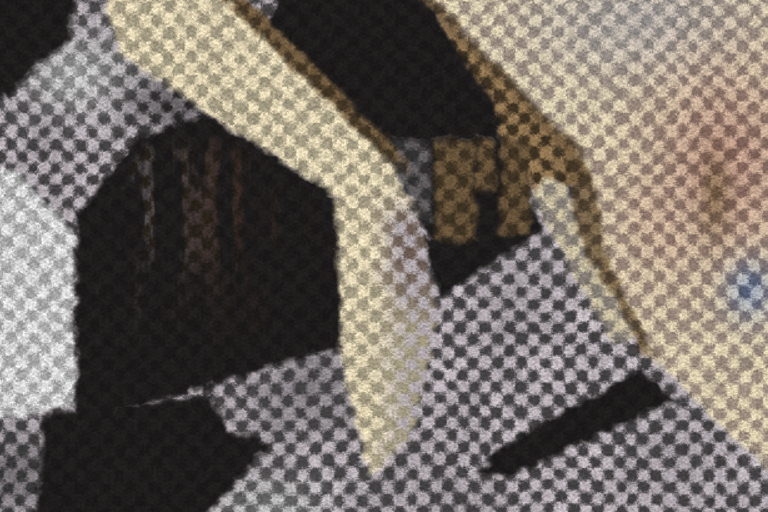
This texture is drawn by a Shadertoy shader. Its source:

```glsl
// A close view of a knotted tapestry: pale arched bands over black cloth openings.
// Soft polygons and strokes lay down lit and shaded yarn colours; a staggered
// knot lattice and fine fibre noise then blend the two.
#define KNOT_PITCH 0.245
#define KNOT_GAIN 0.62
#define FIBRE_GAIN 0.36
#define EDGE_SOFT 0.045
#define EDGE_FRAY 0.1
#define CLOTH vec3(.125, .115, .115)
#define CREAM vec3(.89, .84, .71)
#define LILAC vec3(.68, .65, .67)
#define BROWN vec3(.37, .3, .21)

vec3 lit, shade;

float hash(vec2 p) { return fract(sin(dot(p, vec2(127.1, 311.7))) * 43758.545); }

float noise(vec2 p) {
    vec2 i = floor(p), f = fract(p);
    f = f * f * (3. - 2. * f);
    return mix(mix(hash(i), hash(i + vec2(1, 0)), f.x),
               mix(hash(i + vec2(0, 1)), hash(i + 1.), f.x), f.y);
}

float fbm(vec2 p) {
    return .55 * noise(p) + .3 * noise(p * 2.1 + 7.) + .15 * noise(p * 4.3 + 19.);
}

// Distance to a segment from ends.xy to ends.zw
float stroke(vec2 p, vec4 ends) {
    vec2 e = ends.zw - ends.xy, w = p - ends.xy;
    return length(w - e * clamp(dot(w, e) / dot(e, e), 0., 1.));
}

vec2 corner(mat3x4 m, int i) { return i % 2 == 0 ? m[i / 2].xy : m[i / 2].zw; }

// Signed distance to a six-sided polygon, two corners per column
float shape(vec2 p, mat3x4 m) {
    float d = 1e3, s = 1.;
    for (int i = 0; i < 6; i++) {
        vec2 a = corner(m, i), b = corner(m, (i + 5) % 6), e = b - a, w = p - a;
        d = min(d, stroke(p, vec4(a, b)));
        bvec3 c = bvec3(p.y >= a.y, p.y < b.y, e.x * w.y > e.y * w.x);
        if (all(c) || all(not(c))) s = -s;
    }
    return s * d;
}

float cover(float d) { return smoothstep(EDGE_SOFT, -EDGE_SOFT, d); }
float glow(vec2 p, vec4 g) { p = (p - g.xy) / g.zw; return exp(-dot(p, p)); }
float panel(vec2 p, vec4 g) { p = abs(p - g.xy) - g.zw; return cover(max(p.x, p.y)); }

void lay(vec3 newLit, vec3 newShade, float m) {
    lit = mix(lit, newLit, m);
    shade = mix(shade, newShade, m);
}

void mainImage(out vec4 fragColor, in vec2 fragCoord) {
    // Canvas units: 5.12 high, y running down
    vec2 q = fragCoord / iResolution.y * 5.12;
    q.y = 5.12 - q.y;
    vec2 p = q + EDGE_FRAY * (vec2(fbm(q * 9.), fbm(q * 9. + 40.)) - .5);
    float patches = fbm(q * 2.2 + 3.);

    // Grey ground
    lit = LILAC * (.88 + .3 * patches - .2 * glow(q, vec4(3, 3.9, .7, .5)));
    shade = LILAC * .39;
    lay(vec3(.73), vec3(.4), glow(q, vec4(2.7, 5.1, .6, .35)));
    lay(vec3(.78), vec3(.55), glow(q, vec4(.75, .75, .55, .4)));
    lay(LILAC * .52, CLOTH, .8 * glow(q, vec4(1.75, 1.05, .5, .3)));
    lay(LILAC * .58, vec3(.2), .8 * glow(q, vec4(.1, 4.75, .5, .45)));

    // Pale field with lilac, rose and blue areas
    float fieldDist = shape(p, mat3x4(4.1, -.2, 7.9, -.2, 7.9, 4.9, 6.45, 3.5, 5.95, 2.5, 5.75, 1.55));
    float field = cover(fieldDist);
    float rose = max(glow(q, vec4(7.25, 1.65, .75, 1)), .6 * glow(q, vec4(6.7, 2.1, .6, .8)));
    lay(CREAM * .97, vec3(.6, .54, .49), field);
    lay(vec3(.74, .71, .7), vec3(.53), field * .8 * glow(q, vec4(6.4, .2, 1.1, .6)));
    lay(vec3(.76, .62, .55), vec3(.49, .37, .33), field * rose);
    lay(BROWN * 1.4, BROWN, .7 * glow(q, vec4(7.15, 1.95, .15, .4)));
    lay(vec3(.66, .69, .74), vec3(.32, .36, .46), glow(q, vec4(7.5, 2.9, .25, .3)));

    // Pale block at the left
    lay(vec3(.86), vec3(.64), cover(shape(p, mat3x4(-.3, 1.65, .15, 1.7,
        .73, 2.3, .75, 4.05, .25, 4.15, -.3, 4.2))));

    // Brown flank and pale strip beside the window
    lay(BROWN * 1.55, BROWN * .65, cover(shape(p, mat3x4(4.15, -.1, 5.75, 1.5,
        5.9, 1.8, 5.4, 2, 4.9, 1.2, 4.5, .4))));
    lay(CREAM * .88, vec3(.52, .49, .46), cover(stroke(p, vec4(5.5, 1.95, 6.2, 3.25)) - .16));

    // Black cloth: left hole, top, window, sliver, corner
    float hole = min(shape(p, mat3x4(.77, 2.15, 1.4, 1.35, 2.1, 1.15, 3.42, 2, 3.42, 3.47, .75, 4.25)),
        shape(p, mat3x4(.45, 4.15, 2.1, 3.95, 2.25, 4.3, 2.7, 4.45, 1.9, 5.3, .33, 5.3)));
    float cloth = min(hole, shape(p, mat3x4(2.9, -.2, 4.12, -.2, 4.95, 1.05, 5, 1.4, 3.8, 1.4, 2.65, .25)));
    cloth = min(cloth, shape(p, mat3x4(3.8, 1.36, 4.98, 1.36, 5.43, 2.3, 4.4, 2.97, 4.25, 2.5, 4.1, 2)));
    cloth = min(cloth, shape(p, mat3x4(4.78, 4.72, 4.98, 4.5, 6.42, 3.68, 6.76, 4.02, 6.4, 4.15, 5.1, 4.77)));
    cloth = min(cloth, shape(p, mat3x4(-.3, -.3, .78, -.3, .7, .4, .4, .6, .1, .95, -.3, 1.05)));
    lay(CLOTH, CLOTH * .82, cover(cloth));

    // Hanging threads in the hole, panels in the window
    float thread = .75 * noise(q * vec2(8, .9)) + .25 * noise(q * vec2(30, 9));
    thread = smoothstep(.48, .8, thread) * cover(hole + .12) * smoothstep(1.25, 1.6, q.y)
        * smoothstep(3.6, 2., q.y) * smoothstep(3.2, 2.6, q.x);
    lay(mix(LILAC * .58, vec3(.26, .18, .15), smoothstep(1.2, 2.5, q.x)), BROWN * .5, .75 * thread);
    float panels = max(panel(p, vec4(4.55, 1.9, .2, .5)), panel(p, vec4(5.15, 1.87, .15, .47)));
    lay(BROWN * 1.1, BROWN * .65, max(panels, panel(p, vec4(4.85, 1.65, .1, .25))));
    lay(LILAC * .65, vec3(.22), .8 * panel(p, vec4(4.13, 1.8, .18, .4)));

    // Long pale arch with a brown rim, and its leg
    float arch = shape(p, mat3x4(.98, -.2, 2.05, -.2, 3.95, 1.7, 4.3, 2.4, 3.33, 1.95, 1.2, .55));
    float leg = shape(p, mat3x4(3.36, 1.95, 4.2, 2.2, 4.38, 3.2, 4.1, 4.4, 3.7, 4.75, 3.41, 3.6));
    lay(BROWN * 1.2, BROWN * .7, cover(arch - .16) * smoothstep(1.8, 2., q.x - q.y) * smoothstep(1.8, 1.5, q.y));
    float greying = smoothstep(3.45, 3.95, q.x + .4 * patches - .4) * smoothstep(1.8, 2.3, q.y);
    lay(mix(CREAM, LILAC, greying), mix(CREAM * .71, vec3(.42, .36, .33),
        greying * smoothstep(3.5, 2.6, q.y)), cover(min(arch, leg)));

    // Brown seam along the field, widest halfway down
    float seam = abs(fieldDist) - .05 - .08 * glow(q, vec4(5.95, 2.1, .6, .6));
    lay(BROWN * 1.2, BROWN * .75, .87 * cover(seam) * smoothstep(3.65, 3.45, q.y));

    // Staggered knots, fibre grain and fine ribs
    vec2 k = 6.2832 * (q + .07 * vec2(noise(q * 2.), noise(q * 2. + 9.))) / KNOT_PITCH;
    float grain = .6 * noise(q * 42.) + .4 * noise(q * 80.) - .5;
    float knot = .25 + KNOT_GAIN * cos(k.x) * cos(k.y) + .5 * fbm(q * 6.) + .4 * grain;
    vec3 col = mix(shade, lit, smoothstep(.1, .85, knot));
    col *= 1. + FIBRE_GAIN * grain + .03 * sin(q.y * 150. + 2. * sin(q.x * 60.));
    fragColor = vec4(clamp(col, 0., 1.), 1);
}
```
